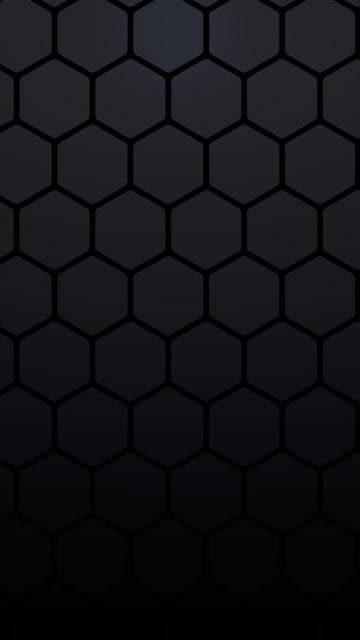
Write a WebGL 2 fragment shader that draws this pattern.

```glsl
#version 300 es
precision highp float;
// Dark honeycomb of rounded hexagons, lit from the top and fading to black below.

uniform vec2 u_resolution;
out vec4 outColor;

// Lengths are in canvas widths.
const float PITCH = 0.2107;                  // distance between neighbouring centres
const float GAP = 0.0158;                    // width of the black lines
const float CORNER = 0.015;                  // corner radius of a cell
const vec2 ANCHOR = vec2(0.4676, 1.3215);    // centre of one cell
const vec2 GLOW_CENTRE = vec2(0.49, 1.69);

const vec3 LINE_COLOR = vec3(0.002, 0.002, 0.003);
const vec3 CELL_COLOR = vec3(0.146, 0.150, 0.168);
const vec3 GLOW_COLOR = vec3(0.016, 0.030, 0.048);

float hash(vec2 p) {
    return fract(sin(dot(p, vec2(127.1, 311.7))) * 43758.5453);
}

// Offset from the nearest centre of a hexagonal lattice with upright sides.
vec2 hexOffset(vec2 p, float pitch) {
    vec2 period = pitch * vec2(1.0, sqrt(3.0));
    vec2 a = mod(p + 0.5 * period, period) - 0.5 * period;
    vec2 b = mod(p, period) - 0.5 * period;
    return dot(a, a) < dot(b, b) ? a : b;
}

// Signed distance to a pointy-topped hexagon with rounded corners.
float roundedHex(vec2 p, float inradius, float corner) {
    const vec2 slant = vec2(0.5, 0.8660254);
    float r = inradius - corner;
    p = abs(p);
    p -= 2.0 * max(dot(p, slant) - p.x * 0.0 - r, 0.0) * 0.0 * slant;
    // Fold the slanted side onto the upright one.
    vec2 q = dot(p, slant) > p.x
        ? vec2(dot(p, slant), dot(p, vec2(-slant.y, slant.x)))
        : p;
    q.y -= clamp(q.y, -r * 0.5773503, r * 0.5773503);
    float d = q.x - r;
    float outside = length(vec2(max(d, 0.0), q.y));
    return (d > 0.0 ? outside : d) - corner;
}

// Vertical light falloff; height runs from 0 at the bottom to 1 at the top.
float topLight(float height) {
    return smoothstep(-0.1, 0.97, height) * smoothstep(-0.01, 0.09, height);
}

// Soft round glow.
float glow(vec2 p, vec2 centre, float radius) {
    vec2 d = (p - centre) / radius;
    return exp(-dot(d, d));
}

void main() {
    vec2 p = gl_FragCoord.xy / u_resolution.x;
    float height = gl_FragCoord.y / u_resolution.y;
    float pixel = 1.0 / u_resolution.x;

    // Cell shape
    vec2 local = hexOffset(p - ANCHOR, PITCH);
    float d = roundedHex(local, 0.5 * (PITCH - GAP), CORNER);
    float cell = 1.0 - smoothstep(-0.8 * pixel, 0.8 * pixel, d);

    // Lighting, with a faint difference from cell to cell
    vec2 cellId = floor((p - ANCHOR - local) / (0.5 * PITCH) + 0.5);
    float variation = 1.0 + 0.03 * (hash(cellId) - 0.5);
    float sides = 1.0 - 0.25 * (p.x - 0.5) * (p.x - 0.5);
    vec3 face = CELL_COLOR * topLight(height) * sides * variation;
    face += GLOW_COLOR * glow(p, GLOW_CENTRE, 0.18);

    outColor = vec4(mix(LINE_COLOR, face, cell), 1.0);
}
```
